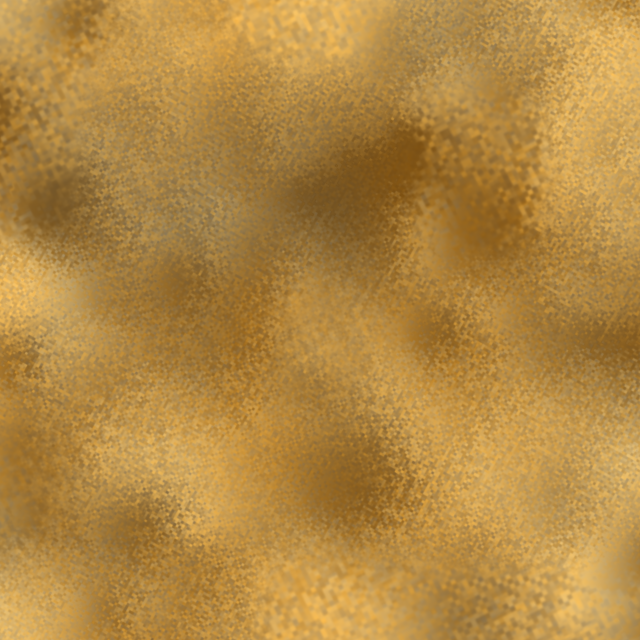
A Shadertoy shader for this texture:

```glsl
// Mottled antique gold: soft ochre clouds, dark blots and a fine speckled grain.

const vec3 UMBER = vec3(0.49, 0.33, 0.10);
const vec3 OCHRE = vec3(0.69, 0.53, 0.265);
const vec3 GOLD  = vec3(0.88, 0.71, 0.40);

float hash(vec2 p) {
    return fract(sin(dot(p, vec2(127.1, 311.7))) * 43758.5453);
}

// Value noise with quintic interpolation, 0 to 1
float noise(vec2 p) {
    vec2 cell = floor(p);
    vec2 f = fract(p);
    f = f * f * f * (f * (f * 6.0 - 15.0) + 10.0);
    float low  = mix(hash(cell), hash(cell + vec2(1.0, 0.0)), f.x);
    float high = mix(hash(cell + vec2(0.0, 1.0)), hash(cell + vec2(1.0)), f.x);
    return mix(low, high, f.y);
}

vec2 rotate(vec2 p, float angle) {
    float c = cos(angle), s = sin(angle);
    return vec2(c * p.x - s * p.y, s * p.x + c * p.y);
}

// Broad clouds: a few octaves, each turned to hide the lattice
float clouds(vec2 p, float frequency) {
    float sum = 0.0, weight = 0.58;
    p *= frequency;
    for (int i = 0; i < 3; i++) {
        sum += weight * noise(p);
        p = rotate(p, 0.9) * 2.0 + 17.3;
        weight *= 0.5;
    }
    return sum / 1.015;
}

// Soft round blots, scattered one per chosen cell
float blots(vec2 p, float density, float chance) {
    vec2 q = p * density;
    vec2 home = floor(q);
    float cover = 0.0;
    for (int y = -1; y <= 1; y++) {
        for (int x = -1; x <= 1; x++) {
            vec2 cell = home + vec2(x, y);
            vec2 center = cell + vec2(hash(cell + 5.1), hash(cell + 9.7));
            float radius = mix(0.20, 0.34, hash(cell + 3.3));
            float chosen = step(hash(cell + 21.9), chance);
            float d = length(q - center) / radius;
            cover = max(cover, chosen * exp(-d * d * 1.6));
        }
    }
    return cover;
}

// Speckle from -0.5 to 0.5, fine in some areas and coarser in others
float grain(vec2 p, float coarseness) {
    float fine = noise(rotate(p, 0.5) * 235.0);
    float coarse = noise(rotate(p, 1.1) * 125.0);
    return mix(fine, coarse, coarseness) - 0.5;
}

vec3 goldRamp(float tone) {
    vec3 lower = mix(UMBER, OCHRE, clamp(tone * 2.0, 0.0, 1.0));
    return mix(lower, GOLD, clamp(tone * 2.0 - 1.0, 0.0, 1.0));
}

void mainImage(out vec4 fragColor, in vec2 fragCoord) {
    vec2 p = fragCoord / min(iResolution.x, iResolution.y);

    // Grain layers
    float coarseness = smoothstep(0.35, 0.70, noise(p * 4.0 + 41.0));
    float speckle = grain(p, coarseness);
    float hueSpeckle = grain(p + 3.7, coarseness);

    // Scattering the lookup point makes the cloud edges look sprayed
    vec2 sprayed = p + 0.045 * vec2(speckle, hueSpeckle);
    float tone = 0.55 + 1.65 * (clouds(sprayed + 2.6, 4.2) - 0.5);
    float blot = blots(sprayed + 0.3, 3.2, 0.5);
    tone = mix(tone, 0.06, 0.75 * blot);

    // Tone, then drifting warm and grey-olive areas
    vec3 color = goldRamp(tone);
    float tint = clouds(p + 8.4, 3.4) - 0.5;
    color += tint * vec3(-0.10, 0.02, 0.16);

    // Speckle fades inside the darkest parts
    float strength = mix(0.3, 1.0, smoothstep(0.0, 0.45, tone));
    color += strength * speckle * vec3(0.17, 0.12, 0.02);
    color += strength * hueSpeckle * vec3(0.05, -0.01, -0.10);

    fragColor = vec4(clamp(color, 0.0, 1.0), 1.0);
}
```
